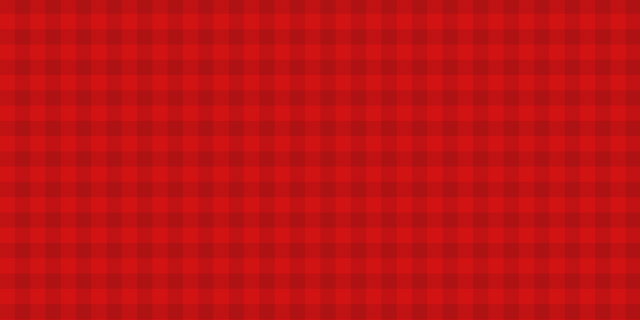
Write a Shadertoy shader that draws this pattern.

```glsl
// Red gingham cloth: equal dark bands run down and across a bright ground.
// Crossings are solid; cells under a single band carry a fine diagonal twill,
// which fades to its mean tone where it is too fine for the canvas.

const float PERIOD = 0.09544;                   // one repeat, in canvas heights
const vec2 BAND_START = vec2(0.0467, 0.0022);   // left and lower edge of first bands
const float BAND_SHARE = 0.5;                   // band width within a repeat
const float TWILL_LINES = 16.0;                 // diagonal lines per repeat
const float TWILL_SHARE = 0.5;                  // dark thread share of the twill
const vec3 BRIGHT_RED = vec3(0.822, 0.073, 0.080);
const vec3 DARK_RED = vec3(0.688, 0.070, 0.073);

// Coverage of a repeating stripe that fills [0, share] of each unit.
float stripe(float x, float share, float pixelWidth) {
    float fromCentre = abs(fract(x - 0.5 * share + 0.5) - 0.5);
    return clamp((0.5 * share - fromCentre) / pixelWidth + 0.5, 0.0, 1.0);
}

// Rising diagonal threads, filtered to an even tone at small sizes.
float twill(vec2 cloth, float pixelWidth) {
    float threadWidth = TWILL_LINES * pixelWidth * 1.414;
    float thread = stripe((cloth.x - cloth.y) * TWILL_LINES, TWILL_SHARE, threadWidth);
    return mix(thread, TWILL_SHARE, smoothstep(0.4, 1.0, threadWidth));
}

void mainImage(out vec4 fragColor, in vec2 fragCoord) {
    vec2 cloth = (fragCoord / iResolution.y - BAND_START) / PERIOD;
    float pixelWidth = 1.0 / (iResolution.y * PERIOD);

    // Vertical and horizontal bands
    float warp = stripe(cloth.x, BAND_SHARE, pixelWidth);
    float weft = stripe(cloth.y, BAND_SHARE, pixelWidth);

    // Solid where both bands cross, twill where only one lies
    float crossing = warp * weft;
    float single = warp + weft - 2.0 * crossing;
    float shade = crossing + single * twill(cloth, pixelWidth);

    fragColor = vec4(mix(BRIGHT_RED, DARK_RED, shade), 1.0);
}
```
